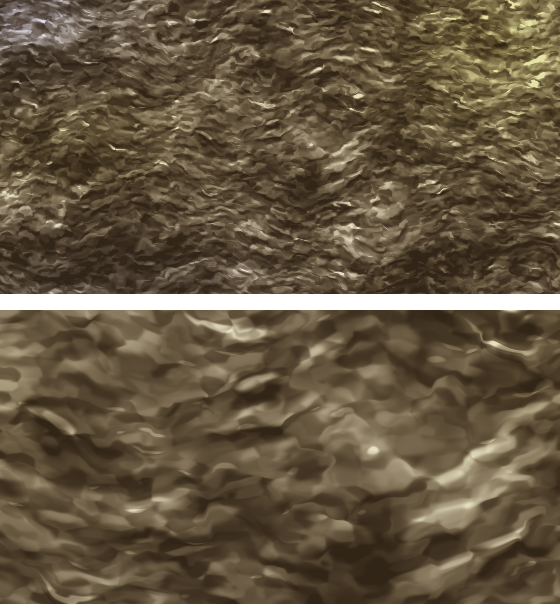
Top, the full canvas; bottom, a detail of the centre.
A Shadertoy shader for this texture:

```glsl
// Rough mossy bark or earth under warm light: broad light and dark zones, a relief
// of stretched soft cellular noise lit from above, and sparse pale flakes.
// One tone value, roughly normal in spread, drives an exponential colour ramp.

float hash(vec2 c) {
    vec3 q = fract(c.xyx * vec3(0.1031, 0.1030, 0.0973));
    q += dot(q, q.yzx + 33.33);
    return fract((q.x + q.y) * q.z);
}

vec2 hash2(vec2 c) {
    return vec2(hash(c), hash(c + 71.7));
}

// Soft cellular noise: every cell has its own level, blended by distance.
float cells(vec2 p) {
    vec2 home = floor(p);
    float total = 0.0, weights = 0.0;
    for (int y = -1; y <= 1; y++)
    for (int x = -1; x <= 1; x++) {
        vec2 cell = home + vec2(x, y);
        vec2 d = p - cell - hash2(cell);
        float w = exp(-9.0 * dot(d, d));
        total += w * hash(cell + 19.3);
        weights += w;
    }
    return (total / weights - 0.5) * 3.46;
}

float relief(vec2 p) {
    return 0.45 * cells(p * vec2(9, 16))
         + 0.55 * cells(p * vec2(20, 40) + 7.0)
         + 0.42 * cells(p * vec2(44, 84) + 31.0);
}

// Scattered bent slivers, at most one per grid cell.
float flakes(vec2 p, float share) {
    vec2 home = floor(p);
    float cover = 0.0;
    for (int y = -1; y <= 1; y++)
    for (int x = -1; x <= 1; x++) {
        vec2 cell = home + vec2(x, y);
        vec2 d = p - cell - hash2(cell + 5.1);
        vec2 shape = hash2(cell + 43.0);
        d.y += (shape.x - 0.4) * d.x + (shape.y - 0.5) * 4.0 * d.x * d.x;
        float r = length(d / mix(vec2(0.1, 0.06), vec2(0.3, 0.14), shape));
        float present = step(hash(cell + 87.0), share);
        cover = max(cover, present * (1.0 - smoothstep(0.55, 1.25, r)));
    }
    return cover;
}

float blob(vec2 p, vec2 centre, vec2 radius) {
    vec2 d = (p - centre) / radius;
    return exp(-dot(d, d));
}

void mainImage(out vec4 fragColor, in vec2 fragCoord) {
    vec2 uv = fragCoord / iResolution.y;

    // Gentle waves set the grain direction; small cells fray the edges.
    vec2 p = uv;
    p.y += 0.025 * sin(6.0 * uv.x + 5.0 * uv.y) + 0.012 * sin(17.0 * uv.x - 11.0 * uv.y);
    p.x += 0.02 * sin(13.0 * uv.y + 4.0 * uv.x);
    vec2 fray = uv * vec2(30, 42);
    p += vec2(0.006, 0.004) * vec2(cells(fray), cells(fray + 50.0));

    // Broad zones of light and shade
    vec2 zone = mix(uv, p, 0.7);
    float light = 1.15 * blob(zone, vec2(1.72, 0.86), vec2(0.38, 0.32))
                + 0.75 * blob(zone, vec2(1.4, 0.2), vec2(0.5, 0.045))
                + 0.55 * blob(zone, vec2(1.15, 0.64), vec2(0.3, 0.08))
                + 0.45 * blob(zone, vec2(0.2, 0.6), vec2(0.28, 0.12))
                + 0.5 * blob(zone, vec2(0.9, 0.26), vec2(0.3, 0.07))
                + 0.5 * blob(zone, vec2(0.0, 1.0), vec2(0.25, 0.2));
    float shade = 0.9 * blob(zone, vec2(1.15, 0.81), vec2(0.42, 0.07))
                + 0.7 * blob(zone, vec2(0.2, 0.08), vec2(0.45, 0.2))
                + 0.8 * blob(zone, vec2(1.68, 0.1), vec2(0.3, 0.08))
                + 0.8 * blob(zone, vec2(0.28, 0.76), vec2(0.12, 0.045))
                + 0.5 * blob(zone, vec2(1.45, 0.35), vec2(0.3, 0.1));
    float zones = light - shade;

    // Relief lit from above
    float height = relief(p);
    float slope = height - relief(p + vec2(-0.004, 0.012));
    float tone = -0.22 + 0.85 * zones + 0.42 * cells(p * vec2(4, 7) + 13.0)
               + 0.72 * height + 0.46 * slope;

    // Pale flakes, the larger ones with a shadow underneath
    float share = 0.27 + 0.22 * zones;
    vec2 coarse = vec2(8, 14);
    tone -= 0.6 * flakes((p + vec2(-0.003, 0.012)) * coarse, share);
    tone += 1.7 * flakes(p * coarse, share);
    tone += 0.9 * flakes(p * vec2(19, 36) + 23.0, share);
    tone = clamp(tone, -1.9, 2.4);

    // Brown to cream ramp, mossy at the right and cool in the dim corners
    vec3 color = vec3(0.38, 0.32, 0.235) * exp(vec3(0.36, 0.42, 0.5) * tone);
    float moss = blob(uv, vec2(1.7, 0.85), vec2(0.45, 0.4))
               + 0.5 * blob(uv, vec2(0.25, 0.55), vec2(0.4, 0.2));
    float cool = blob(uv, vec2(0.0, 1.0), vec2(0.4, 0.3))
               + 0.5 * blob(uv, vec2(0.3, 0.0), vec2(0.6, 0.2));
    color *= mix(vec3(1), vec3(1.0, 1.02, 0.82), moss);
    color *= mix(vec3(1), vec3(0.96, 0.99, 1.25), cool);
    fragColor = vec4(color, 1.0);
}
```
